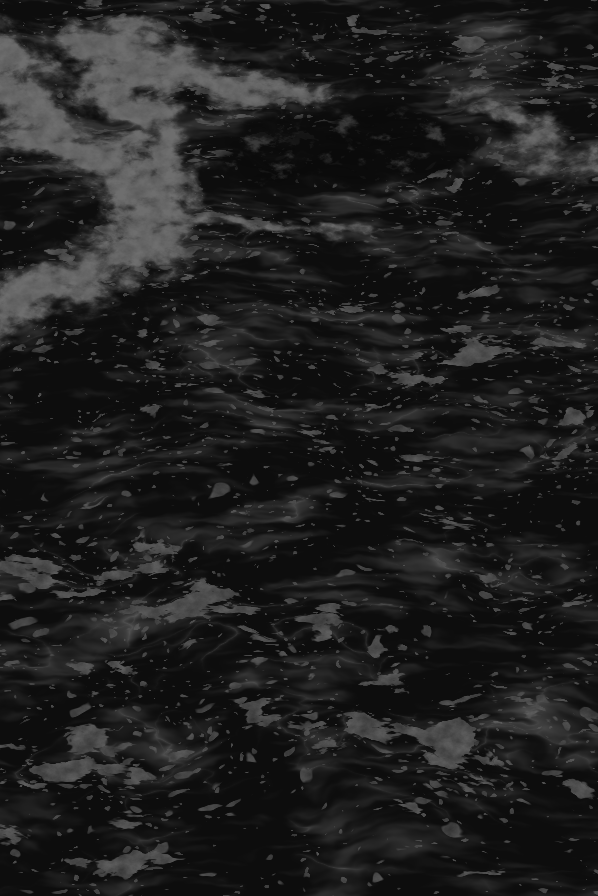
Write a Shadertoy shader that draws this texture.

```glsl
// Dark choppy sea at dusk: churned surf around a rock, drifting foam lace and flecks.

vec2 hash2(vec2 cell) {
    vec3 h = fract(cell.xyx * vec3(0.1031, 0.1030, 0.0973));
    h += dot(h, h.yzx + 33.33);
    return fract((h.xx + h.yz) * h.zy);
}

float cornerSlope(vec2 cell, vec2 offset) {
    float angle = 6.2832 * hash2(cell).x;
    return dot(vec2(cos(angle), sin(angle)), offset);
}

float gradientNoise(vec2 p) {
    vec2 i = floor(p), f = fract(p), e = vec2(1, 0);
    vec2 u = f * f * f * (f * (f * 6.0 - 15.0) + 10.0);
    float low = mix(cornerSlope(i, f), cornerSlope(i + e, f - e), u.x);
    float high = mix(cornerSlope(i + e.yx, f - e.yx), cornerSlope(i + 1.0, f - 1.0), u.x);
    return 1.4 * mix(low, high, u.y);
}

float fbm(vec2 p) {
    float sum = 0.0, amp = 0.5;
    for (int i = 0; i < 5; i++) {
        sum += amp * gradientNoise(p);
        p = mat2(1.92, 0.56, -0.56, 1.92) * p + 17.3;
        amp *= 0.52;
    }
    return sum;
}

// Soft stroke from a to b
float stroke(vec2 p, vec2 a, vec2 b, float width) {
    vec2 ab = b - a;
    float d = length(p - a - ab * clamp(dot(p - a, ab) / dot(ab, ab), 0.0, 1.0));
    return exp(-d * d / (width * width));
}

// Scattered ragged flecks, clumped where the foam is dense
float flecks(vec2 p, float density) {
    float cover = 0.0, scale = 24.0;
    for (int i = 0; i < 3; i++) {
        vec2 uv = p * scale * vec2(1.0, 1.7) + 31.7 * float(i);
        uv += 0.3 * gradientNoise(uv * 0.7);
        vec2 h = hash2(floor(uv)), k = hash2(floor(uv) + 57.0);
        float d = length(fract(uv) - 0.35 - 0.3 * k) + 0.14 * gradientNoise(uv * 3.0);
        float radius = 0.1 + 0.2 * h.y * h.y;
        cover = max(cover, step(h.x, 0.27 + density) * (1.0 - smoothstep(radius - 0.09, radius, d)));
        scale *= 1.65;
    }
    return cover;
}

void mainImage(out vec4 fragColor, in vec2 fragCoord) {
    vec2 p = fragCoord / iResolution.y;
    p.x += 0.334 - 0.5 * iResolution.x / iResolution.y;

    // Perspective squeeze and swell distortion
    vec2 w = vec2(p.x - 0.33, p.y) * (1.0 + 0.45 * p.y);
    vec2 bend = vec2(fbm(w * vec2(5, 8)), fbm(w * vec2(5, 8) + 40.0));
    w += bend * vec2(0.05, 0.035);
    w.y += 0.012 * sin(9.0 * p.x + 5.0 * p.y);
    vec2 s = p + 0.07 * bend;

    // Surf sweeping round the rock
    float surf = stroke(s, vec2(-0.03, 0.92), vec2(0.14, 0.81), 0.05);
    surf = max(surf, stroke(s, vec2(0.14, 0.81), vec2(0.18, 0.74), 0.04));
    surf = max(surf, stroke(s, vec2(0.18, 0.74), vec2(-0.03, 0.64), 0.035));
    surf = max(surf, stroke(s, vec2(0.10, 0.95), vec2(0.24, 0.91), 0.035));
    surf = max(surf, stroke(s, vec2(0.24, 0.91), vec2(0.36, 0.893), 0.026));
    surf = max(surf, stroke(s, vec2(0.13, 0.93), vec2(0.21, 0.79), 0.025));
    surf = max(surf, 0.7 * stroke(s, vec2(0.18, 0.75), vec2(0.40, 0.735), 0.012));
    surf = max(surf, 0.6 * stroke(s, vec2(0.53, 0.89), vec2(0.69, 0.79), 0.025));

    // Foam drifts in the foreground
    float drift = stroke(s, vec2(-0.02, 0.36), vec2(0.07, 0.35), 0.025);
    drift = max(drift, stroke(s, vec2(-0.02, 0.13), vec2(0.25, 0.18), 0.025));
    drift = max(drift, stroke(s, vec2(0.29, 0.19), vec2(0.50, 0.17), 0.025));
    drift = max(drift, stroke(s, vec2(-0.02, 0.07), vec2(0.18, 0.03), 0.03));
    drift = max(drift, 0.8 * stroke(s, vec2(0.22, 0.33), vec2(0.36, 0.31), 0.018));
    drift = max(drift, 0.7 * stroke(s, vec2(0.40, 0.60), vec2(0.67, 0.60), 0.018));

    // Water: broad swell, fine streaks, bright crest lines
    float swell = fbm(w * vec2(5, 13) + 8.0);
    float streak = gradientNoise(w * vec2(12, 62)) + 0.5 * gradientNoise(w * vec2(30, 130));
    float light = 0.05 + 0.14 * smoothstep(-0.12, 0.62, swell + 0.38 * streak + 0.12 * (p.y - 0.5));
    float crest = exp(-22.0 * abs(gradientNoise(w * vec2(5, 14) + 3.0) + 0.12 * streak));
    light += 0.13 * crest * smoothstep(-0.1, 0.35, swell);

    // Rock with wet glints
    vec2 r = p - vec2(0.40, 0.83);
    r = vec2(r.x - 0.3 * r.y, r.y - 0.12 * r.x) / vec2(0.16, 0.047);
    float rock = 1.0 - smoothstep(0.75, 1.1, length(r) + 1.1 * bend.x);
    float glint = smoothstep(0.12, 0.5, fbm(p * vec2(30, 48)));
    light = mix(light, 0.04 + 0.2 * glint, 0.9 * rock);

    // Foam lace, webs and flecks
    float patches = fbm(w * vec2(3.5, 8) + 21.0);
    float grain = fbm(w * vec2(13, 32));
    float open = 1.0 - 0.85 * rock;
    float lace = smoothstep(0.0, 0.08, grain + 0.65 * patches + 0.3 * drift - 0.33);
    float web = exp(-20.0 * abs(gradientNoise(w * vec2(13, 22) + 60.0) + 0.25 * grain));
    web *= 0.5 * smoothstep(0.0, 0.35, patches + 0.3 * drift);
    float foam = max(max(lace, web), 0.85 * flecks(w, 0.6 * patches + 0.2 * drift)) * open;
    float fine = fbm(p * vec2(55, 70));
    light = mix(light, 0.32 + 0.16 * fine, foam * 0.92);

    // Churned surf, misty at the rim
    float churn = surf + 0.9 * fbm(w * vec2(17, 24) + 5.0) + 0.25 * fine;
    float mist = smoothstep(0.12, 0.85, churn) * smoothstep(0.02, 0.3, surf);
    light = mix(light, 0.26 + 0.14 * smoothstep(0.3, 1.0, churn) + 0.1 * fine, mist);

    fragColor = vec4(vec3(clamp(light, 0.03, 0.43)), 1.0);
}
```
